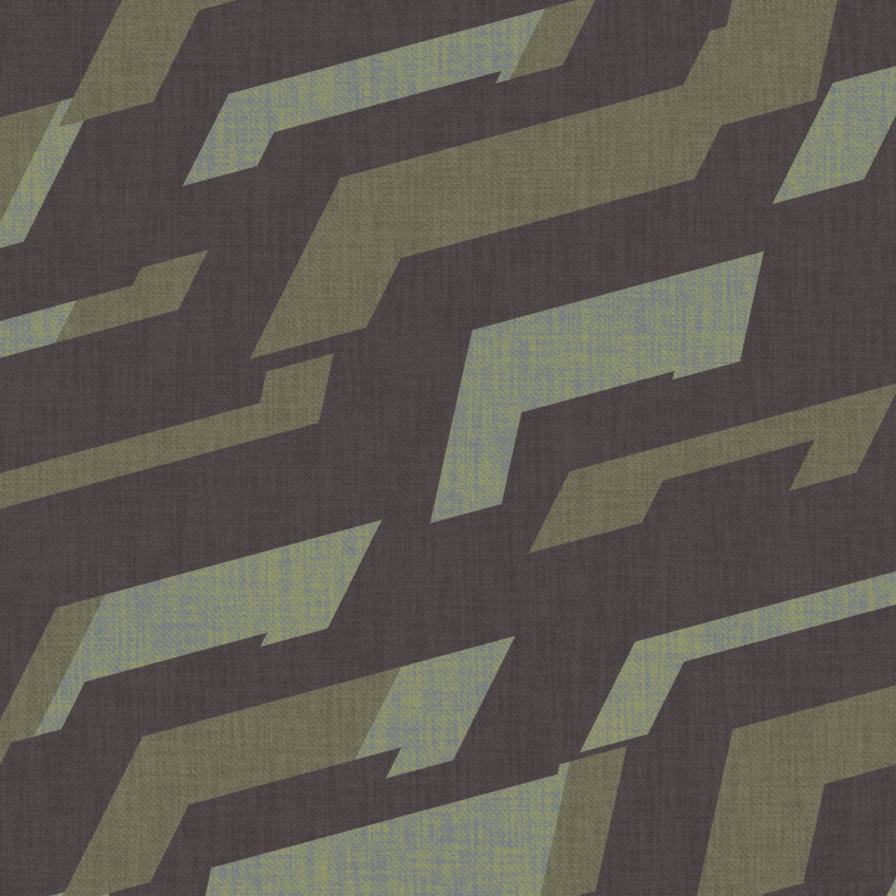
Give the GLSL for this pattern, as a WebGL 1 fragment shader.

```glsl
precision highp float;
// Splinter camouflage on woven cloth: slanted bars with legs and spurs, olive and pale on dark.
// Coordinates are skewed so every splinter is a union of boxes on a staggered grid;
// a fine weave value then shades each dye.
uniform vec2 u_resolution;

float hash(vec2 p) {
  return fract(sin(dot(p, vec2(127.1, 311.7))) * 43758.547);
}

float valueNoise(vec2 p) {
  vec2 cell = floor(p), f = fract(p);
  f = f * f * (3.0 - 2.0 * f);
  float low = mix(hash(cell), hash(cell + vec2(1.0, 0.0)), f.x);
  float high = mix(hash(cell + vec2(0.0, 1.0)), hash(cell + 1.0), f.x);
  return mix(low, high, f.y);
}

// Signed distance to a box given by its lower left and upper right corners
float box(vec2 p, vec2 lower, vec2 upper) {
  vec2 d = max(lower - p, p - upper);
  return max(d.x, d.y);
}

// Vertical and horizontal threads, twill ribs and single stitches, about -1 to 1
float weave(vec2 p) {
  float warp = valueNoise(p * vec2(400.0, 28.0)) - 0.5;
  float weft = valueNoise(p * vec2(28.0, 400.0) + 71.0) - 0.5;
  float stitch = hash(floor(p * 512.0)) - 0.5;
  float twill = sin(6.2832 * 150.0 * (p.x + p.y));
  return 0.8 * warp + 0.6 * weft + 0.8 * stitch + 0.25 * twill;
}

// Bar with a leg down its left end and a spur up or down its right end
float splinter(vec2 q, vec4 r) {
  vec2 size = vec2(0.14 + 0.08 * r.x, 0.015 + 0.06 * r.y);
  float legWidth = 0.06 + 0.06 * r.w;
  float legDepth = 0.03 + 0.09 * r.z;
  float d = box(q, -size, size);
  d = min(d, box(q, -size - vec2(0.0, legDepth), vec2(legWidth - size.x, 0.0)));
  float rise = r.x > 0.5 ? 1.0 : -1.0;
  vec2 spur = vec2(q.x, q.y * rise);
  return min(d, box(spur, vec2(size.x - 0.065, 0.0), size + vec2(0.0, 0.06 * r.w)));
}

void main() {
  vec2 p = gl_FragCoord.xy / u_resolution.y;
  float pixel = 1.0 / u_resolution.y;

  // Dyes, each shaded by the cloth
  float cloth = weave(p);
  float fade = valueNoise(p * 6.0) - 0.5;
  vec3 dark = vec3(0.30, 0.27, 0.27) + 0.04 * cloth;
  vec3 olive = vec3(0.43, 0.42, 0.34) + vec3(0.06, 0.06, 0.05) * cloth;
  float yellowing = clamp(0.53 + 0.75 * cloth + 0.2 * fade, 0.0, 1.0);
  vec3 pale = mix(vec3(0.45, 0.48, 0.52), vec3(0.58, 0.59, 0.40), yellowing);

  // Skewed axes: u is constant on steep edges, v on shallow edges
  vec2 skewed = vec2(p.x - 0.5 * p.y, p.y - 0.27 * p.x);
  vec2 pitch = vec2(0.5, 0.18);
  vec3 color = dark;

  for (int j = -1; j <= 1; j++) {
    float row = floor(skewed.y / pitch.y) + float(j);
    float stagger = fract(row * 0.618);
    for (int i = -1; i <= 1; i++) {
      float column = floor(skewed.x / pitch.x - stagger) + float(i);
      // Evenly spread random values keep sizes and dyes balanced
      vec4 r = fract((row + 8.0 * column) * vec4(0.7549, 0.5698, 0.618, 0.3247) + 0.5);
      vec2 center = (vec2(column + stagger, row) + 0.5) * pitch;
      vec2 q = skewed - center - vec2(0.0, 0.04 * (r.w - 0.5));
      q.x += 0.3 * q.y * step(0.7, r.z);

      // One end of the splinter may be pale, the rest is olive
      float facing = 1.0 - 2.0 * mod(row + column, 2.0);
      float split = mix(-0.26, 0.40, r.w);
      float paleEnd = smoothstep(-pixel, pixel, facing * q.x - split);
      float cover = 1.0 - smoothstep(-pixel, pixel, splinter(q, r));
      color = mix(color, mix(olive, pale, paleEnd), cover);
    }
  }
  gl_FragColor = vec4(color, 1.0);
}
```
